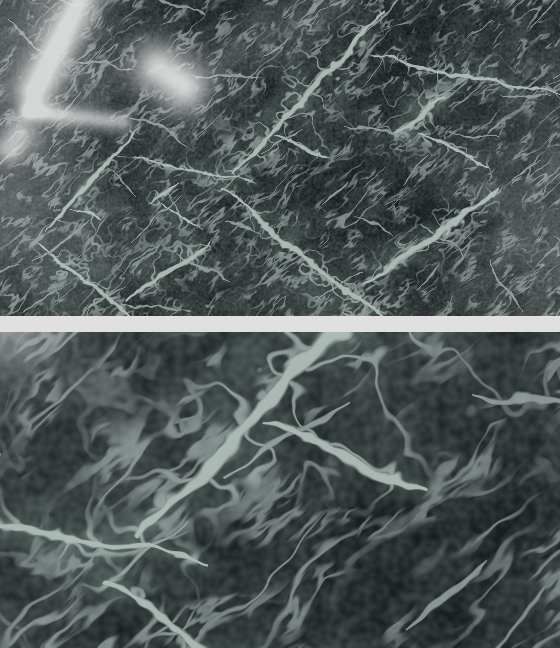
Top, the full canvas; bottom, a detail of the centre.
Give the GLSL for this texture, as a Shadertoy shader.

```glsl
// Polished dark green marble: a cloudy, grainy ground with slanted hairline
// streaks, crackle webs and ragged pale veins, under soft white reflections.
// Veins are noise-warped segments; hairlines are zero crossings of noise.

const vec3 DARK_STONE  = vec3(0.095, 0.115, 0.120);
const vec3 MID_STONE   = vec3(0.310, 0.347, 0.343);
const vec3 GREEN_CLOUD = vec3(0.400, 0.480, 0.460);
const vec3 PALE_VEIN   = vec3(0.700, 0.755, 0.740);
const vec3 REFLECTION  = vec3(0.880, 0.885, 0.885);
const float GRAIN_ANGLE = 0.72;

float hash(vec2 p) {
    return fract(sin(dot(p, vec2(127.1, 311.7))) * 43758.5);
}

vec2 direction(float angle) {
    return vec2(cos(angle), sin(angle));
}

// Gradient noise, about -0.7 to 0.7
float cornerSlope(vec2 cell, vec2 offset) {
    return dot(direction(6.2832 * hash(cell)), offset);
}

float noise(vec2 p) {
    vec2 i = floor(p), f = fract(p), e = vec2(1.0, 0.0);
    vec2 u = f * f * f * (f * (f * 6.0 - 15.0) + 10.0);
    float low  = mix(cornerSlope(i, f), cornerSlope(i + e, f - e), u.x);
    float high = mix(cornerSlope(i + e.yx, f - e.yx), cornerSlope(i + 1.0, f - 1.0), u.x);
    return mix(low, high, u.y);
}

float fbm(vec2 p, int octaves) {
    float sum = 0.0, amp = 0.6;
    for (int i = 0; i < octaves; i++) {
        sum += amp * noise(p);
        p = mat2(1.6, 1.2, -1.2, 1.6) * p + 7.3;
        amp *= 0.5;
    }
    return sum;
}

// Hairlines along the zero crossings of noise
float threads(vec2 p, float width) {
    return smoothstep(width, width * 0.2, abs(fbm(p, 3)));
}

// x: distance to the segment, y: position along it
vec2 segment(vec2 p, vec2 a, vec2 b) {
    vec2 pa = p - a, ba = b - a;
    float h = clamp(dot(pa, ba) / dot(ba, ba), 0.0, 1.0);
    return vec2(length(pa - ba * h), h);
}

// Distance to a tapered vein, in multiples of its half width
float vein(vec2 p, vec2 a, vec2 b, float width) {
    vec2 s = segment(p, a, b);
    float t = 2.0 * s.y - 1.0;
    return s.x / (width * (1.0 - 0.7 * t * t));
}

// A branching family of large veins
float veinFamily(vec2 p) {
    float r = vein(p, vec2(0.74, 0.45), vec2(1.22, 0.97), 0.010);
    r = min(r, vein(p, vec2(1.15, 0.10), vec2(1.58, 0.40), 0.013));
    r = min(r, vein(p, vec2(0.70, 0.40), vec2(1.22, -0.02), 0.010));
    r = min(r, vein(p, vec2(1.25, 0.58), vec2(1.41, 0.69), 0.010));
    r = min(r, vein(p, vec2(1.18, 0.82), vec2(1.80, 0.70), 0.007));
    r = min(r, vein(p, vec2(0.87, 0.57), vec2(1.04, 0.51), 0.006));
    return min(r, vein(p, vec2(1.32, 0.58), vec2(1.54, 0.47), 0.006));
}

// Small veins, one per grid cell, mostly along the grain
float scatteredVeins(vec2 q, float size) {
    vec2 home = floor(q / size);
    float r = 100.0;
    for (int y = -1; y <= 1; y++)
    for (int x = -1; x <= 1; x++) {
        vec2 cell = home + vec2(x, y);
        float pick = hash(cell + 3.7), turn = hash(cell + 9.1) - 0.5;
        vec2 centre = (cell + 0.2 + 0.6 * vec2(hash(cell), hash(cell + 5.3))) * size;
        float angle = pick < 0.62 ? 0.5 * turn : 1.9 + turn;
        vec2 reach = direction(angle) * size * mix(0.2, 0.5, hash(cell + 1.9));
        r = min(r, vein(q, centre - reach, centre + reach, size * mix(0.009, 0.02, pick)));
    }
    return r;
}

float glow(vec2 p, vec2 a, vec2 b, float radius) {
    float d = segment(p, a, b).x / radius;
    return exp(-d * d);
}

void mainImage(out vec4 fragColor, in vec2 fragCoord) {
    vec2 p = fragCoord / iResolution.y;
    vec2 along = direction(GRAIN_ANGLE);
    vec2 warp = vec2(fbm(p * 7.0, 4), fbm(p * 7.0 + 31.0, 4));
    vec2 w = p + 0.035 * warp;
    vec2 q = vec2(dot(w, along), dot(w, vec2(-along.y, along.x)));

    // Cloudy ground with fine grain, darkest right of the centre
    vec2 fromDark = p - vec2(1.18, 0.70);
    float cloud = fbm(p * 2.4 + 4.0, 4);
    float tone = 0.50 + 0.8 * cloud + 0.5 * fbm(q * vec2(10.0, 18.0), 4)
               + 0.38 * noise(p * 115.0) + 0.25 * noise(p * 61.0)
               - 0.30 * exp(-6.0 * dot(fromDark, fromDark));
    vec3 color = mix(DARK_STONE, MID_STONE, clamp(tone, 0.0, 1.3));

    // Large veins, repeated smaller at the left, and scattered ones
    float ragged = 1.0 + 0.9 * noise(q * vec2(22.0, 70.0)) + 0.6 * noise(p * 48.0);
    vec2 smaller = vec2(0.74, 0.456) + (w - vec2(0.14, 0.27)) / 0.635;
    float big = min(veinFamily(w), veinFamily(smaller));
    float small = scatteredVeins(q + 0.02 * warp.yx, 0.23);
    float halo = exp(-0.17 * big);
    float core = max(smoothstep(1.3, 0.5, big * ragged),
                     0.75 * smoothstep(1.4, 0.5, small * ragged));

    // Hairlines: long streaks, short flecks, and webs close to the veins
    float patches = smoothstep(-0.12, 0.28, noise(q * vec2(6.0, 9.0) + 2.0));
    float flecked = smoothstep(0.02, 0.30, noise(q * vec2(15.0, 21.0) + 8.0));
    float streaks = patches * threads(q * vec2(5.0, 20.0), 0.065);
    float flecks = flecked * threads(q * vec2(13.0, 42.0) + 5.0, 0.13);
    float webs = threads(w * 10.0 + 12.0, 0.045)
               * clamp(halo * 1.3 + 0.5 * smoothstep(0.0, 0.3, cloud), 0.0, 1.0);

    float greenness = halo * smoothstep(-0.15, 0.35, fbm(p * 8.0 + 17.0, 4));
    color = mix(color, GREEN_CLOUD * (0.85 + 0.3 * tone), 0.75 * greenness);
    float lines = max(max(0.62 * streaks, 0.55 * flecks), 0.7 * webs);
    color = mix(color, PALE_VEIN, max(lines, 0.93 * core));

    // Soft reflections, with haze at the left and lower right
    float shine = 0.80 * glow(p, vec2(0.27, 1.03), vec2(0.11, 0.71), 0.060)
                + 0.62 * glow(p, vec2(0.09, 0.645), vec2(0.39, 0.615), 0.030)
                + 0.85 * glow(p, vec2(0.50, 0.785), vec2(0.58, 0.725), 0.080)
                + 0.55 * glow(p, vec2(0.03, 0.53), vec2(0.06, 0.57), 0.050);
    float haze = 0.24 * glow(p, vec2(0.0, 0.35), vec2(0.12, 0.90), 0.24)
               + 0.13 * glow(p, vec2(1.78, 0.10), vec2(1.72, 0.45), 0.30)
               + 0.12 * glow(p, vec2(0.60, 0.78), vec2(1.05, 0.98), 0.09);
    color = mix(color, REFLECTION, clamp(shine + haze, 0.0, 0.93));

    fragColor = vec4(color, 1.0);
}
```
